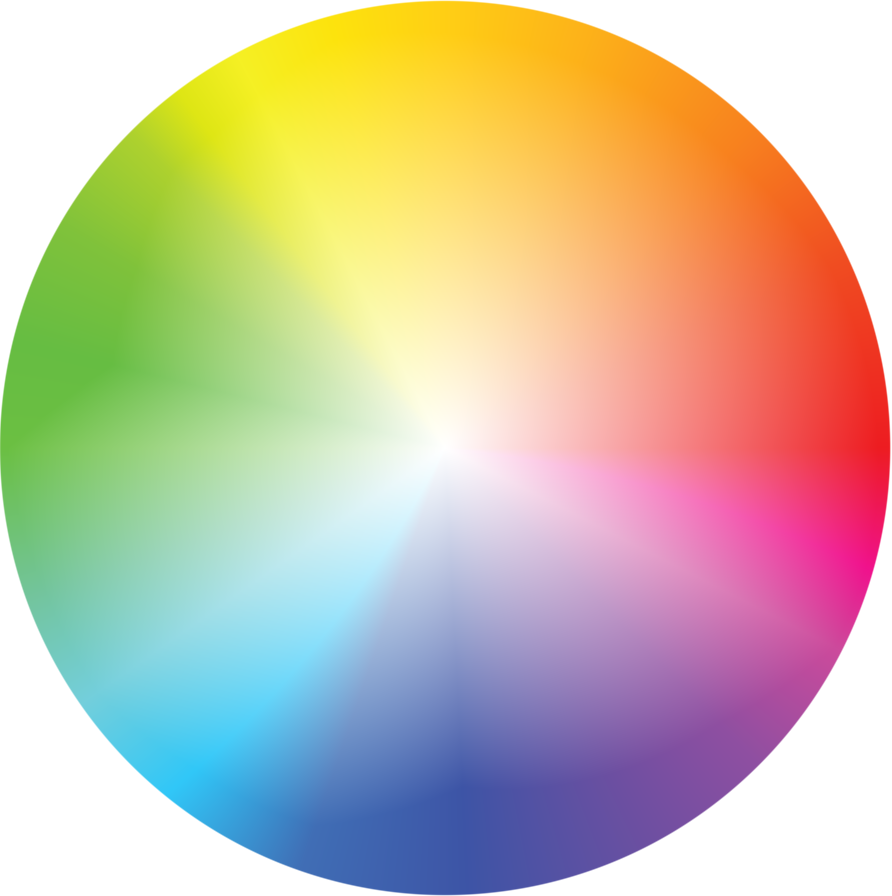
This background is drawn by a Shadertoy shader. Its source:

```glsl
// Blends toward the next hue between the last stop and this one.
// Hues hold rgb plus how fast they saturate away from the centre.
void addStop(inout vec4 hue, inout float lastStop, float angle, float stop, vec4 next) {
    hue = mix(hue, next, clamp((angle - lastStop) / (stop - lastStop), 0.0, 1.0));
    lastStop = stop;
}

vec4 hueAt(float angle, float radius) {
    vec4 red = vec4(0.93, 0.11, 0.13, 1.03);
    vec4 hue = red;
    float last = 0.0;

    // Warm side: red through orange to yellow
    addStop(hue, last, angle, 25.0, vec4(0.94, 0.30, 0.13, 1.05));
    addStop(hue, last, angle, 45.0, vec4(0.97, 0.50, 0.12, 1.10));
    addStop(hue, last, angle, 70.0, vec4(0.99, 0.69, 0.10, 1.10));
    addStop(hue, last, angle, 90.0, vec4(1.00, 0.81, 0.08, 1.08));
    addStop(hue, last, angle, 105.0, vec4(0.99, 0.89, 0.05, 1.06));
    addStop(hue, last, angle, 118.0, vec4(0.96, 0.94, 0.14, 1.12));
    addStop(hue, last, angle, 127.0, vec4(0.87, 0.90, 0.08, 1.15));

    // Greens
    addStop(hue, last, angle, 135.0, vec4(0.68, 0.82, 0.18, 1.15));
    addStop(hue, last, angle, 150.0, vec4(0.50, 0.76, 0.23, 1.25));
    addStop(hue, last, angle, 166.0, vec4(0.40, 0.74, 0.26, 1.30));
    addStop(hue, last, angle, 180.0, vec4(0.42, 0.75, 0.26, 1.02));
    addStop(hue, last, angle, 200.0, vec4(0.45, 0.77, 0.62, 1.05));

    // Cyan ridge bends with the radius, then blue
    addStop(hue, last, angle, 215.0, vec4(0.45, 0.81, 0.86, 1.05));
    addStop(hue, last, angle, 243.0 - 12.0 * radius, vec4(0.19, 0.78, 0.97, 1.10));
    addStop(hue, last, angle, 251.0, vec4(0.25, 0.43, 0.71, 1.12));
    addStop(hue, last, angle, 273.0, vec4(0.24, 0.33, 0.65, 1.32));

    // Purple, bent magenta ridge and back to red
    addStop(hue, last, angle, 298.0, vec4(0.43, 0.31, 0.63, 1.22));
    addStop(hue, last, angle, 315.0, vec4(0.56, 0.31, 0.63, 1.15));
    addStop(hue, last, angle, 333.0, vec4(0.80, 0.29, 0.61, 1.02));
    addStop(hue, last, angle, 354.0 - 10.0 * radius, vec4(0.94, 0.07, 0.55, 1.02));
    addStop(hue, last, angle, 360.0, red);
    return hue;
}

void mainImage(out vec4 fragColor, in vec2 fragCoord) {
    vec2 point = 2.0 * fragCoord / iResolution.xy - vec2(0.998, 1.0);
    float radius = length(point);
    float angle = mod(degrees(atan(point.y, point.x + 1e-6)) + 360.0, 360.0);

    // White centre fading into the hue
    vec4 hue = hueAt(angle, radius);
    vec3 color = mix(vec3(1.0), hue.rgb, min(radius * hue.a, 1.0));

    // Smooth rim on white
    float pixel = 2.0 / min(iResolution.x, iResolution.y);
    float outside = smoothstep(-pixel, pixel, radius - 0.998);
    fragColor = vec4(mix(color, vec3(1.0), outside), 1.0);
}
```
